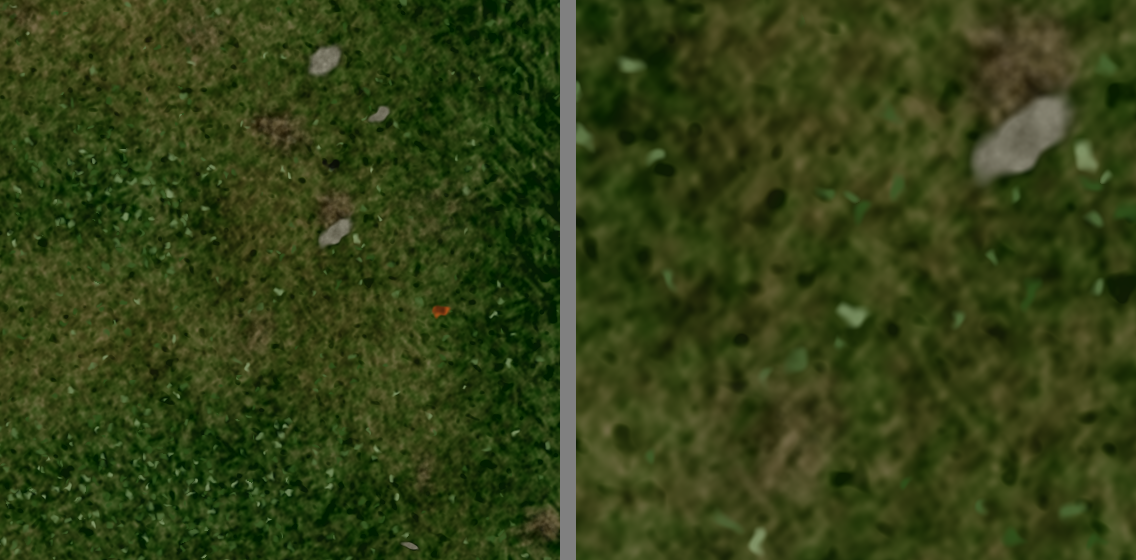
Left: the whole. Right: its middle third, enlarged.
Give the GLSL for this texture, as a Shadertoy shader.

```glsl
float hash(vec2 p) {
    vec3 q = fract(vec3(p.xyx) * 0.1031);
    q += dot(q, q.yzx + 33.33);
    return fract((q.x + q.y) * q.z);
}

float noise(vec2 p) {
    vec2 i = floor(p), f = fract(p);
    f = f * f * (3.0 - 2.0 * f);
    return mix(mix(hash(i), hash(i + vec2(1, 0)), f.x),
               mix(hash(i + vec2(0, 1)), hash(i + vec2(1, 1)), f.x), f.y);
}

float fbm(vec2 p) {
    float sum = 0.0, amp = 0.5;
    for (int i = 0; i < 4; i++) {
        sum += amp * noise(p);
        p = mat2(1.6, 1.2, -1.2, 1.6) * p + 17.3;
        amp *= 0.5;
    }
    return sum / 0.9375;
}

vec2 rotate(vec2 p, float a) {
    return mat2(cos(a), -sin(a), sin(a), cos(a)) * p;
}

// Soft elliptical region, one at its centre
float region(vec2 p, vec2 centre, vec2 radius) {
    vec2 d = (p - centre) / radius;
    return exp(-dot(d, d));
}

// Short streaks, leaning a different way from tuft to tuft
float blades(vec2 p, vec2 density) {
    float sum = 0.0, total = 0.0;
    for (int i = 0; i < 4; i++) {
        float k = float(i);
        float weight = pow(noise(p * 18.0 + k * 31.7), 5.0) + 0.001;
        sum += weight * (noise(rotate(p, 0.35 + k * 0.65) * density + k * 57.0) - 0.5);
        total += weight * weight;
    }
    return sum / sqrt(total);
}

// Pale leaflets: x is coverage, y is brightness
vec2 leaflets(vec2 p, float amount) {
    vec2 cell = floor(p), best = vec2(0);
    for (int j = -1; j <= 1; j++)
    for (int i = -1; i <= 1; i++) {
        vec2 id = cell + vec2(i, j);
        float pick = hash(id + 91.0);
        vec2 d = p - id - vec2(hash(id + 3.1), hash(id + 47.7));
        d = rotate(d, pick * 40.0) / (vec2(0.50, 0.34) * (0.6 + 0.6 * hash(id + 7.0)));
        float cover = smoothstep(1.3, 0.2, length(d)) * step(hash(id + 12.9), amount);
        if (cover > best.x) best = vec2(cover, pick);
    }
    return best;
}

void mainImage(out vec4 fragColor, in vec2 fragCoord) {
    vec2 uv = fragCoord / iResolution.xy;
    vec2 warped = uv + 0.11 * (vec2(fbm(uv * 7.0), fbm(uv * 7.0 + 40.0)) - 0.5);

    // Growth zones
    float longGrass = smoothstep(0.70, 0.98, warped.x + 0.15 * (warped.y - 0.5));
    float clover = region(warped, vec2(0.30, 0.13), vec2(0.27, 0.15))
                 + 0.8 * region(warped, vec2(0.20, 0.65), vec2(0.18, 0.12));
    float lush = clamp(longGrass + clover + 0.6 * region(warped, vec2(0.55, 0.06), vec2(0.18)), 0.0, 1.0);
    float dry = region(rotate(warped - vec2(0.45, 0.62), -0.95), vec2(0), vec2(0.6, 0.18))
              + region(warped, vec2(0.12, 0.40), vec2(0.22, 0.14))
              + 0.8 * region(warped, vec2(0.08, 0.95), vec2(0.25, 0.10));
    dry = clamp(dry * (0.35 + fbm(uv * 11.0 + 8.0)) - 0.55 * lush, 0.0, 1.0);

    // Grass tone
    float grain = mix(blades(uv, vec2(70, 130)), 1.3 * blades(uv + 5.0, vec2(36, 125)), longGrass);
    float fine = noise(rotate(uv, 0.8) * vec2(130, 210)) + noise(rotate(uv, 2.1) * vec2(125, 190) + 70.0) - 1.0;
    float tone = 0.52 + 0.10 * dry - 0.20 * lush + 0.55 * (fbm(uv * 8.0 + 21.0) - 0.5);
    tone += (0.50 + 0.28 * lush) * grain + 0.27 * fine + 0.22 * (noise(rotate(uv, 0.6) * 48.0) - 0.5);
    float gaps = 0.5 * noise(rotate(uv, 0.5) * 80.0 + 60.0) + 0.5 * noise(rotate(uv, 1.2) * vec2(105, 85));
    tone -= 0.40 * smoothstep(0.66, 0.88, gaps);
    tone = clamp(tone, 0.0, 1.15);
    vec3 color = vec3(0.035, 0.11, 0.005) + tone * vec3(0.25, 0.28, 0.03) + tone * tone * vec3(0.08, 0.0, 0.18);
    color += dry * vec3(0.045, 0.0, 0.012) - lush * vec3(0.028, 0.0, 0.0);

    // Patchy tint from straw to fresh green
    float tint = noise(rotate(uv, 1.0) * 65.0 + 33.0) - 0.5;
    color += tint * vec3(0.05, -0.015, 0.025);

    // Clover and stray bright tips
    vec2 leaf = leaflets(uv * 64.0 + 0.5 * vec2(noise(uv * 120.0), noise(uv * 120.0 + 9.0)),
                         0.06 + 0.46 * clamp(clover, 0.0, 1.0));
    vec3 leafColor = mix(vec3(0.18, 0.32, 0.10), vec3(0.56, 0.64, 0.46), leaf.y * leaf.y);
    color = mix(color, leafColor, 0.85 * leaf.x);

    // Bare soil: centre, radius, strength
    vec4 soils[8] = vec4[8](
        vec4(0.49, 0.77, 0.050, 0.95), vec4(0.59, 0.64, 0.045, 0.95),
        vec4(0.45, 0.41, 0.065, 0.55), vec4(0.75, 0.17, 0.036, 0.65),
        vec4(0.98, 0.05, 0.045, 0.95), vec4(0.36, 0.94, 0.070, 0.60),
        vec4(0.04, 0.96, 0.050, 0.60), vec4(0.79, 0.62, 0.080, 0.45));
    float bare = 0.0;
    for (int i = 0; i < 8; i++)
        bare = max(bare, soils[i].w * region(warped, soils[i].xy, vec2(soils[i].z)));
    float crumbs = fbm(rotate(uv, 0.7) * 50.0 + 13.0) + 0.4 * grain;
    vec3 soil = mix(vec3(0.14, 0.09, 0.04), vec3(0.40, 0.34, 0.23), smoothstep(0.2, 0.8, crumbs));
    soil += 0.10 * fine;
    color = mix(color, soil, 0.8 * smoothstep(0.10, 0.95, bare + 0.45 * (crumbs - 0.5)));

    // Stones: centre, half size
    vec4 stones[4] = vec4[4](
        vec4(0.580, 0.893, 0.036, 0.022), vec4(0.678, 0.794, 0.019, 0.013),
        vec4(0.601, 0.586, 0.035, 0.017), vec4(0.733, 0.026, 0.015, 0.007));
    for (int i = 0; i < 4; i++) {
        vec2 d = rotate(uv - stones[i].xy, i == 3 ? -0.5 : 0.75);
        d += 0.010 * (vec2(noise(uv * 70.0), noise(uv * 70.0 + 9.0)) - 0.5);
        float edge = length(d / stones[i].zw);
        color *= 1.0 - 0.25 * smoothstep(1.5, 0.95, edge);
        vec3 stone = vec3(0.47, 0.46, 0.39) + 0.25 * (fbm(uv * 60.0) - 0.5) + 0.06 * fine;
        color = mix(color, stone, smoothstep(1.15, 0.70, edge));
    }

    // Fallen leaf and dark hole
    vec2 ragged = uv + 0.014 * (vec2(noise(uv * 90.0), noise(uv * 90.0 + 5.0)) - 0.5);
    float fallen = length((ragged - vec2(0.79, 0.444)) / vec2(0.018, 0.012));
    color = mix(color, vec3(0.58, 0.27, 0.08) * (0.5 + 0.9 * noise(uv * 110.0)), smoothstep(1.2, 0.6, fallen));
    float hole = length((ragged - vec2(0.594, 0.703)) / vec2(0.015, 0.012));
    color = mix(color, vec3(0.03, 0.04, 0.02), 0.9 * smoothstep(1.2, 0.6, hole));

    fragColor = vec4(clamp(color, 0.0, 1.0), 1.0);
}
```
